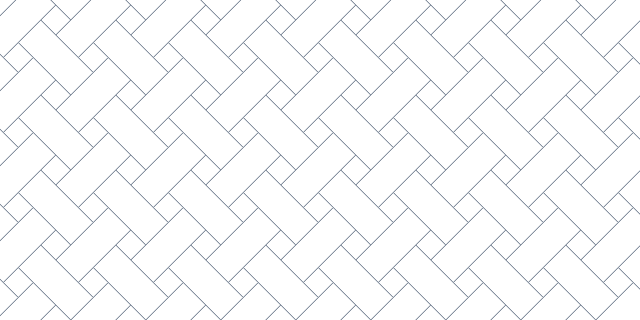
This pattern is drawn by a WebGL 1 fragment shader. Its source:

```glsl
precision highp float;

uniform vec2 u_resolution;

// Distance to the outline of a diagonal brick, repeated every 10 units.
float brickOutline(vec2 point, vec2 center, vec2 halfSize) {
  vec2 cell = mod(point - center + 5.0, 10.0) - 5.0;
  vec2 diagonal = 0.5 * vec2(cell.x + cell.y, cell.y - cell.x);
  vec2 edge = abs(diagonal) - halfSize;
  return abs(max(edge.x, edge.y));
}

// Share of a diagonal pixel footprint lying on one side of an edge.
float edgeCoverage(float dist, float radius) {
  float t = clamp(dist / radius, -1.0, 1.0);
  return 0.5 + t - 0.5 * t * abs(t);
}

void main() {
  // 10 units per repeat, 4.267 repeats down the canvas
  float unitsPerPixel = 42.6667 / u_resolution.y;
  vec2 point = gl_FragCoord.xy * unitsPerPixel;

  // Crossing bricks; the gaps between them form the small squares
  float rising = brickOutline(point, vec2(2.438, 0.0), vec2(3.5, 1.5));
  float falling = brickOutline(point, vec2(7.438, 5.0), vec2(1.5, 3.5));
  float dist = min(rising, falling);

  // Hairline grout, smoothed over one pixel
  float halfWidth = 0.0283;
  float radius = 0.5 * unitsPerPixel;
  float grout = edgeCoverage(dist + halfWidth, radius)
              - edgeCoverage(dist - halfWidth, radius);

  gl_FragColor = vec4(mix(vec3(1.0), vec3(0.24, 0.31, 0.40), grout), 1.0);
}
```
